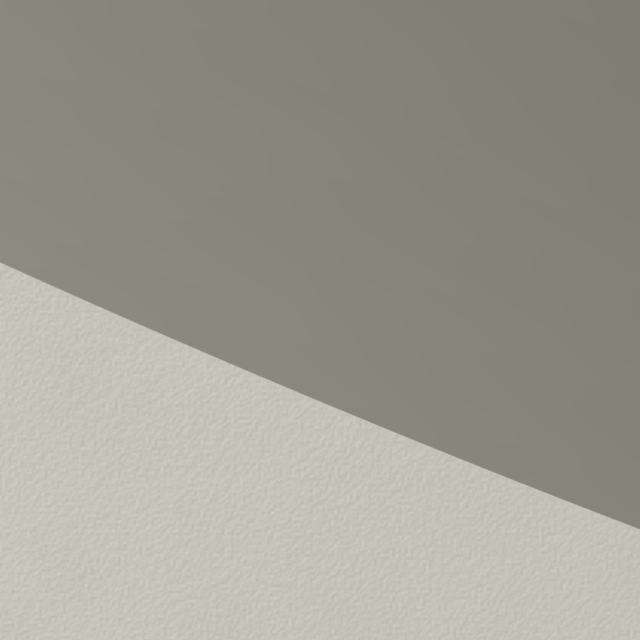
Give the GLSL for this background, as a WebGL 2 fragment shader.

```glsl
#version 300 es
precision highp float;
// A smooth dark grey wall above a pale, finely grained slab.
// A slightly bowed diagonal edge splits them; the wall is a soft gradient
// and the slab is value noise lit from one side as a shallow relief.

#define EDGE_LEFT 0.590
#define EDGE_RIGHT 0.173
#define EDGE_BOW 0.035
#define GRAIN_SCALE 210.0
#define GRAIN_RELIEF 0.042
#define MOTTLE 0.016
#define WALL_LIGHT vec3(0.552, 0.552, 0.515)
#define WALL_DARK vec3(0.490, 0.488, 0.453)
#define SLAB_COLOR vec3(0.762, 0.762, 0.722)

uniform vec2 u_resolution;
out vec4 fragColor;

float hash(vec2 p) {
    vec3 q = fract(vec3(p.xyx) * 0.1031);
    q += dot(q, q.yzx + 33.33);
    return fract((q.x + q.y) * q.z);
}

float valueNoise(vec2 p) {
    vec2 cell = floor(p);
    vec2 f = fract(p);
    f = f * f * (3.0 - 2.0 * f);
    float low = mix(hash(cell), hash(cell + vec2(1.0, 0.0)), f.x);
    float high = mix(hash(cell + vec2(0.0, 1.0)), hash(cell + vec2(1.0)), f.x);
    return mix(low, high, f.y);
}

// Sum of three octaves, centred on zero
float mottle(vec2 p) {
    float sum = 0.0;
    float amplitude = 0.5;
    for (int i = 0; i < 3; i++) {
        sum += amplitude * (valueNoise(p) - 0.5);
        p = p * 2.1 + 17.0;
        amplitude *= 0.5;
    }
    return sum;
}

float edgeHeight(float x) {
    return mix(EDGE_LEFT, EDGE_RIGHT, x) - EDGE_BOW * x * (1.0 - x);
}

vec3 wallColor(vec2 uv) {
    float shade = clamp(0.62 * uv.x + 0.55 * uv.y - 0.22, 0.0, 1.0);
    // Faint streaks running along the slope
    vec2 along = vec2(uv.x - 0.5 * uv.y, uv.y + 0.5 * uv.x);
    float streak = valueNoise(along * vec2(5.0, 32.0)) - 0.5;
    return mix(WALL_LIGHT, WALL_DARK, shade) + 0.004 * streak;
}

vec3 slabColor(vec2 uv) {
    // Difference of two nearby heights gives the side-lit grain
    vec2 p = uv * GRAIN_SCALE;
    float relief = valueNoise(p) - valueNoise(p + vec2(0.6, -0.6));
    float fine = valueNoise(p * 1.9 + 41.0) - 0.5;
    float grain = GRAIN_RELIEF * (relief + 0.45 * fine);
    float falloff = 0.012 * (0.5 - uv.x);
    return SLAB_COLOR + grain + falloff + MOTTLE * mottle(uv * 9.0);
}

void main() {
    vec2 uv = gl_FragCoord.xy / u_resolution;
    float pixel = 1.0 / u_resolution.y;

    // Signed distance to the edge, positive on the wall side
    float slope = EDGE_RIGHT - EDGE_LEFT - EDGE_BOW * (1.0 - 2.0 * uv.x);
    float dist = (uv.y - edgeHeight(uv.x)) / sqrt(1.0 + slope * slope);
    float wallMask = smoothstep(-pixel, pixel, dist);

    vec3 color = mix(slabColor(uv), wallColor(uv), wallMask);
    fragColor = vec4(color, 1.0);
}
```
